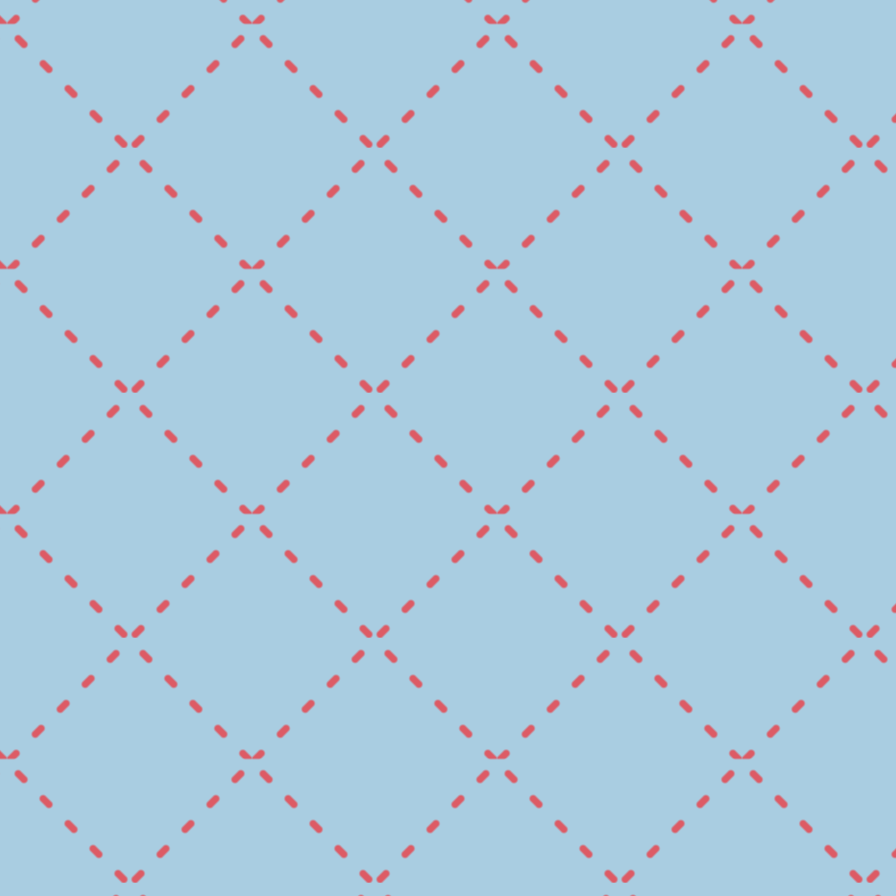
This pattern is drawn by a WebGL 1 fragment shader. Its source:

```glsl
precision highp float;
// Diamond lattice of short round-ended red dashes on pale blue.

uniform vec2 u_resolution;

#define REPEATS 3.657               // tiles across the canvas
#define TILE_OFFSET vec2(0.0286, 0.1036)
#define CROSSING_DROP 0.0086        // crossing below the tile's top edge
#define FIRST_DASH 0.0813           // first dash centre along the diagonal
#define DASH_PITCH 0.1441
#define LAST_DASH 9.0
#define DASH_HALF_LENGTH 0.0168
#define DASH_RADIUS 0.0143
#define EDGE_SOFTNESS 0.0060
#define GROUND_COLOR vec3(0.663, 0.804, 0.882)
#define DASH_COLOR vec3(0.865, 0.355, 0.395)

// Signed distance to the nearest dash; the dash rhythm restarts in each tile.
float dashDistance(vec2 tile) {
  // Fold the two mirrored diagonals into one continuous strand.
  float side = abs(tile.x);
  float strandX = tile.y < 0.5 ? side : 1.0 - side;
  float strandY = tile.y - CROSSING_DROP;
  float along = (strandX + strandY) * 0.70711;
  float across = (strandX - strandY) * 0.70711;

  float index = clamp(floor((along - FIRST_DASH) / DASH_PITCH + 0.5), 0.0, LAST_DASH);
  float offset = abs(along - FIRST_DASH - index * DASH_PITCH);
  return length(vec2(max(offset - DASH_HALF_LENGTH, 0.0), across)) - DASH_RADIUS;
}

void main() {
  float canvas = min(u_resolution.x, u_resolution.y);
  vec2 uv = gl_FragCoord.xy / canvas;
  vec2 grid = vec2(uv.x, 1.0 - uv.y) * REPEATS - TILE_OFFSET;

  // Tile: x centred on the crossing, y running down from the top edge.
  vec2 tile = vec2(fract(grid.x + 0.5) - 0.5, fract(grid.y));

  float soft = max(EDGE_SOFTNESS, 0.7 * REPEATS / canvas);
  float coverage = 1.0 - smoothstep(-soft, soft, dashDistance(tile));

  // The last pair of dashes is trimmed at the tile's bottom edge.
  coverage *= smoothstep(0.0, 2.0 * soft, 1.0 - tile.y);

  gl_FragColor = vec4(mix(GROUND_COLOR, DASH_COLOR, coverage), 1.0);
}
```
